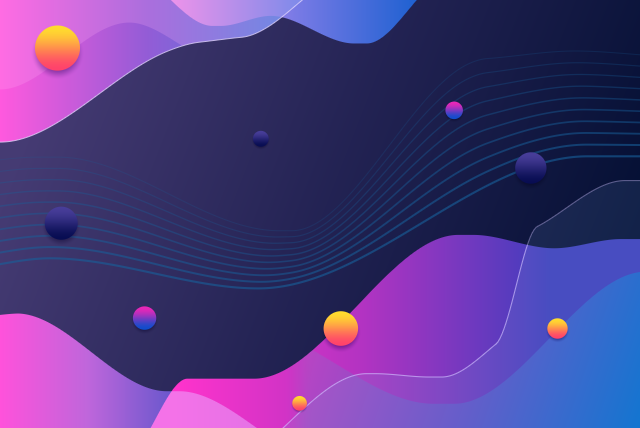
This background is drawn by a Shadertoy shader. Its source:

```glsl
// Flowing abstract backdrop: neon gradient blobs, a ribbon of fine waves and shaded balls on navy.
// Each contour is a sum of smooth steps giving height over x, turned into a distance for clean edges.
// Space is a 7.68 x 5.12 canvas with y pointing down; all layers are blended back to front.

const vec2 CANVAS = vec2(7.68, 5.12);

// A smooth change of height h between a and b
float rise(float x, float a, float b, float h) {
    return h * smoothstep(a, b, x);
}

// Three-stop gradient
vec3 ramp(vec3 a, vec3 b, vec3 c, float t) {
    t = clamp(t, 0.0, 1.0) * 2.0;
    return mix(mix(a, b, min(t, 1.0)), c, max(t - 1.0, 0.0));
}

// Height offset to perpendicular distance
float toDistance(float d, float px) {
    return d * px / max(length(vec2(dFdx(d), dFdy(d))), 1e-6);
}

float fill(float d, float px) {
    return clamp(0.5 - d / px, 0.0, 1.0);
}

float stroke(float d, float width, float px) {
    float w = max(width, px);
    return clamp(0.5 + (0.5 * w - abs(d)) / px, 0.0, 1.0) * width / w;
}

// Blob contours
float topLeftEdge(float x) {
    return 1.70 + rise(x, 0.0, 2.4, -1.17) + rise(x, 2.0, 3.2, -0.10) + rise(x, 2.9, 4.2, -0.73);
}
float topLeftFold(float x) {
    return 1.07 + rise(x, 0.0, 1.55, -0.80) + rise(x, 1.55, 2.7, 0.48);
}
float topEdge(float x) {
    return -0.357 + rise(x, 1.5, 2.55, 0.667) + rise(x, 2.65, 3.25, -0.12)
         + rise(x, 3.25, 4.25, 0.33) + rise(x, 4.4, 5.4, -0.80);
}
float bottomLeftEdge(float x) {
    return 3.79 + rise(x, -0.3, 0.25, -0.04) + rise(x, 0.2, 2.0, 0.93) + rise(x, 2.15, 4.0, 0.87);
}
float bottomRightEdge(float x) {
    return 5.46 + rise(x, 1.5, 2.25, -0.93) + rise(x, 3.05, 5.5, -1.72)
         + rise(x, 5.68, 6.65, 0.16) + rise(x, 6.65, 7.45, -0.11);
}
float bottomRightFold(float x) {
    return 3.90 + rise(x, 2.9, 5.2, 0.93) + rise(x, 5.45, 7.75, -1.58);
}
float glassEdge(float x) {
    return 5.67 + rise(x, 2.5, 4.4, -1.20) + rise(x, 4.5, 5.15, 0.04) + rise(x, 5.3, 6.4, -0.62)
         + rise(x, 5.95, 6.45, -1.08) + rise(x, 6.1, 7.5, -0.65);
}

// Outer waves of the ribbon
float upperWave(float x) {
    return 1.96 + rise(x, -0.6, 0.45, -0.08) + rise(x, 0.7, 3.35, 0.88)
         + rise(x, 3.5, 5.85, -2.05) + rise(x, 5.6, 6.9, -0.10) + rise(x, 6.9, 8.2, 0.07);
}
float lowerWave(float x) {
    return 3.23 + rise(x, -0.6, 0.6, -0.14) + rise(x, 0.6, 3.1, 0.36) + rise(x, 3.1, 7.05, -1.58);
}

// A ball with a vertical gradient and a soft shadow below it
vec3 drawBall(vec3 col, vec2 p, vec3 ball, vec3 top, vec3 bottom, float px) {
    vec2 q = p - ball.xy;
    float r = ball.z;
    float shadow = 1.0 - smoothstep(0.65 * r, 1.2 * r, length(q - vec2(0.0, 0.22 * r)));
    col = mix(col, col * vec3(0.35, 0.25, 0.55), 0.6 * shadow);
    return mix(col, mix(top, bottom, smoothstep(-r, r, q.y)), fill(length(q) - r, px));
}

void mainImage(out vec4 fragColor, in vec2 fragCoord) {
    vec2 uv = fragCoord / iResolution.xy;
    vec2 p = vec2(uv.x, 1.0 - uv.y) * CANVAS;
    float px = CANVAS.y / iResolution.y;

    // Navy backdrop
    vec3 col = ramp(vec3(0.27, 0.23, 0.45), vec3(0.135, 0.135, 0.325), vec3(0.015, 0.06, 0.20),
                    0.128 * p.x + 0.05 * (p.y - 2.5));

    // Wave ribbon
    for (int i = 0; i < 10; i++) {
        float k = float(i) / 9.0;
        float d = toDistance(p.y - mix(upperWave(p.x), lowerWave(p.x), k), px);
        col = mix(col, vec3(0.09, 0.37, 0.60), mix(0.22, 0.62, k) * stroke(d, mix(0.012, 0.025, k), px));
    }

    // Top blobs
    float edge = toDistance(p.y - topLeftEdge(p.x), px);
    float corner = fill(edge, px);
    float fold = fill(toDistance(p.y - topLeftFold(p.x), px), px);
    vec3 cornerCol = ramp(vec3(1.0, 0.35, 0.87), vec3(0.58, 0.36, 0.84), vec3(0.27, 0.50, 0.87), p.x / 3.5);
    col = mix(col, mix(cornerCol, vec3(1.0, 0.68, 0.96), 0.22 * fold), corner);
    vec3 topCol = ramp(vec3(1.0, 0.52, 0.90), vec3(0.48, 0.48, 0.90), vec3(0.12, 0.38, 0.82), (p.x - 2.05) / 2.95);
    topCol = mix(topCol, vec3(0.65, 0.80, 0.98), 0.2 * corner);
    col = mix(col, topCol, fill(toDistance(p.y - topEdge(p.x), px), px));
    col = mix(col, vec3(0.90, 0.85, 1.0), 0.75 * stroke(edge, 0.012, px));

    // Bottom blobs
    float left = fill(toDistance(bottomLeftEdge(p.x) - p.y, px), px);
    col = mix(col, ramp(vec3(1.0, 0.32, 0.86), vec3(0.75, 0.40, 0.86), vec3(0.40, 0.34, 0.80), p.x / 2.1), left);
    float right = fill(toDistance(bottomRightEdge(p.x) - p.y, px), px);
    fold = fill(toDistance(bottomRightFold(p.x) - p.y, px), px) * smoothstep(3.4, 3.75, p.x);
    vec3 rightCol = ramp(vec3(1.0, 0.20, 0.80), vec3(0.70, 0.20, 0.76), vec3(0.25, 0.24, 0.74), (p.x - 2.1) / 4.5);
    vec3 foldCol = ramp(vec3(0.72, 0.27, 0.77), vec3(0.38, 0.32, 0.78), vec3(0.0, 0.43, 0.81),
                        (p.x - 3.6) / 4.3 + 0.08 * (p.y - 4.5));
    rightCol = mix(mix(rightCol, foldCol, fold), vec3(0.92, 0.65, 1.0), 0.55 * left);
    col = mix(col, rightCol, right);

    // Glass sheet with a bright rim
    edge = toDistance(glassEdge(p.x) - p.y, px);
    col = mix(col, vec3(0.45, 0.62, 0.85), mix(0.13, 0.16, right) * fill(edge, px));
    col = mix(col, vec3(0.82, 0.76, 1.0), mix(0.40, 0.65, right) * stroke(edge, 0.013, px));

    // Balls (centre, radius): four gold, three navy, two violet
    vec3 balls[9] = vec3[9](vec3(0.69, 0.575, 0.27), vec3(4.09, 3.93, 0.207), vec3(6.69, 3.93, 0.122),
        vec3(3.595, 4.825, 0.088), vec3(0.735, 2.67, 0.198), vec3(6.37, 2.01, 0.188),
        vec3(3.13, 1.66, 0.095), vec3(1.735, 3.805, 0.14), vec3(5.45, 1.32, 0.105));
    for (int i = 0; i < 9; i++) {
        vec3 top = i < 4 ? vec3(1.0, 0.86, 0.18) : i < 7 ? vec3(0.28, 0.24, 0.60) : vec3(0.92, 0.15, 0.72);
        vec3 bottom = i < 4 ? vec3(1.0, 0.26, 0.42) : i < 7 ? vec3(0.03, 0.05, 0.32) : vec3(0.06, 0.30, 0.80);
        col = drawBall(col, p, balls[i], top, bottom, px);
    }

    fragColor = vec4(col, 1.0);
}
```
